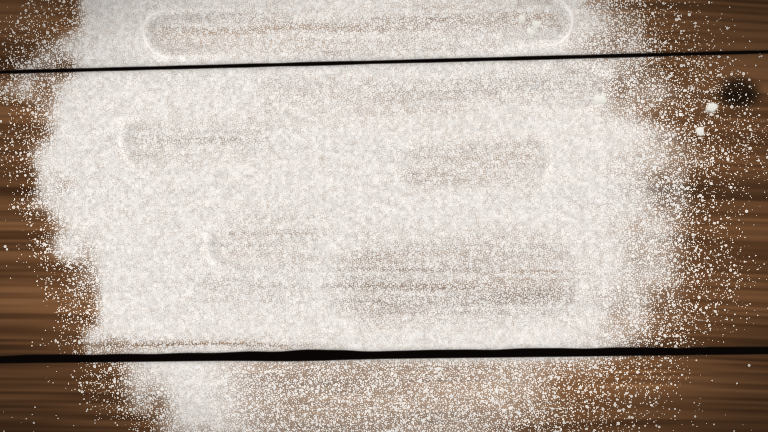
Give the GLSL for this texture, as a Shadertoy shader.

```glsl
// White flour dusted over three dark wooden planks, with finger smears.
// A density field sets a soft film and the odds of round grains in several
// turned grids; smears are rounded boxes that thin it and pile up ridges.

const vec3 WOOD_DARK = vec3(0.25, 0.16, 0.095);
const vec3 WOOD_LIGHT = vec3(0.60, 0.42, 0.275);
const vec3 FLOUR = vec3(0.965, 0.948, 0.928);
const vec3 GAP_COLOR = vec3(0.035, 0.025, 0.02);
const float FILM_OPACITY = 0.88;
const float GRAIN_SCALE = 88.0;   // coarsest grain cells per canvas height
const int GRAIN_LAYERS = 5;
const int SMEARS = 7;

// Smears: centre and half size; then side of ridge (0 = both), ridge, thinning
const vec4 SMEAR_BOX[SMEARS] = vec4[](
    vec4(0.83, 0.935, 0.50, 0.060), vec4(1.00, 0.785, 0.41, 0.060),
    vec4(0.46, 0.675, 0.19, 0.055), vec4(1.10, 0.620, 0.18, 0.070),
    vec4(1.06, 0.355, 0.30, 0.115), vec4(0.62, 0.435, 0.14, 0.080),
    vec4(0.58, 0.320, 0.14, 0.050));
const vec3 SMEAR_STYLE[SMEARS] = vec3[](
    vec3(0.0, 1.0, 0.22), vec3(1.0, 0.5, 0.13), vec3(-1.0, 0.9, 0.13),
    vec3(1.0, 0.7, 0.15), vec3(1.0, 0.3, 0.22), vec3(-1.0, 0.9, 0.10),
    vec3(-1.0, 0.4, 0.10));

// Lumps of flour: centre and radius
const vec3 LUMPS[6] = vec3[](
    vec3(1.207, 0.957, 0.009), vec3(1.242, 0.943, 0.010), vec3(1.228, 0.926, 0.008),
    vec3(1.389, 0.770, 0.012), vec3(1.648, 0.750, 0.013), vec3(1.620, 0.697, 0.011));

float hash(vec2 p) {
    return fract(sin(dot(p, vec2(127.1, 311.7))) * 43758.5);
}

float noise(vec2 p) {
    vec2 i = floor(p), f = fract(p);
    f = f * f * (3.0 - 2.0 * f);
    return mix(mix(hash(i), hash(i + vec2(1, 0)), f.x),
               mix(hash(i + vec2(0, 1)), hash(i + vec2(1, 1)), f.x), f.y);
}

float fbm(vec2 p) {
    float sum = 0.0, amp = 0.5;
    for (int i = 0; i < 4; i++) {
        sum += amp * noise(p);
        p = p * 2.03 + 17.3;
        amp *= 0.5;
    }
    return sum / 0.9375;
}

float roundBox(vec2 p, vec2 halfSize) {
    float r = min(halfSize.x, halfSize.y);
    return length(max(abs(p) - halfSize + r, 0.0)) - r;
}

vec3 wood(vec2 p) {
    float y = p.y + 0.03 * noise(p * vec2(2.0, 4.0));
    float broad = fbm(vec2(p.x * 1.6, y * 16.0));
    float fine = noise(vec2(p.x * 4.0, y * 150.0));
    vec3 col = mix(WOOD_DARK, WOOD_LIGHT, clamp(broad * 0.8 + fine * 0.45 - 0.18, 0.0, 1.0));
    float knot = length((p - vec2(1.71, 0.785)) / vec2(0.055, 0.04));
    float stain = exp(-pow((p.y - 0.555) / 0.025, 2.0)) * smoothstep(1.3, 1.6, p.x);
    return col * (1.0 - 0.65 * smoothstep(1.2, 0.4, knot)) * (1.0 - 0.6 * stain * broad);
}

// Heap of flour: quick fade at the left, long fade at the right
float spread(vec2 p) {
    float wobble = 0.16 * (fbm(p * 6.0) - 0.5) + 0.1 * (noise(p * 19.0) - 0.5);
    float left = 0.045 + 0.5 * pow(p.y - 0.72, 2.0);
    float right = 1.77 - 0.7 * pow(p.y - 0.6, 2.0);
    float d = smoothstep(left - 0.1, left + 0.18, p.x + wobble)
            * (1.0 - smoothstep(right - 0.48, right + 0.08, p.x + wobble));
    float patchLeft = exp(-pow((p.x - 0.42) / 0.13, 2.0));
    float lowPlank = smoothstep(0.19, 0.15, p.y);
    return d * mix(1.0, 0.62 + 0.33 * patchLeft, lowPlank);
}

// Chance-based round grains; each layer is finer and turned
float grains(vec2 p, float density, float px) {
    float bare = 1.0, scale = GRAIN_SCALE;
    for (int i = 0; i < GRAIN_LAYERS; i++) {
        float turn = 0.45 + 1.1 * float(i);
        vec2 q = mat2(cos(turn), sin(turn), -sin(turn), cos(turn)) * p * scale + float(i) * 31.7;
        vec2 id = floor(q);
        vec2 middle = 0.5 + 0.36 * (vec2(hash(id + 3.1), hash(id + 7.7)) - 0.5);
        float radius = mix(0.15, 0.36, hash(id + 12.9));
        float soft = px * scale * 0.6;
        float disc = 1.0 - smoothstep(radius - soft, radius + soft, length(q - id - middle));
        bare *= 1.0 - 0.9 * disc * step(hash(id), density * (0.35 + 0.15 * float(i)));
        scale *= 1.27;
    }
    return 1.0 - bare;
}

void mainImage(out vec4 fragColor, in vec2 fragCoord) {
    float px = 1.0 / iResolution.y;
    vec2 p = fragCoord * px;
    float density = spread(p);
    float streak = noise(vec2(p.x * 4.0, p.y * 110.0 + noise(p * 6.0)));

    // Smears, their ridges and the shadow inside each ridge
    float thin = 0.0, ridge = 0.0, shadow = 0.0;
    vec2 warped = p + 0.03 * (vec2(noise(p * 8.0), noise(p * 8.0 + 40.0)) - 0.5);
    for (int i = 0; i < SMEARS; i++) {
        vec4 box = SMEAR_BOX[i];
        vec3 style = SMEAR_STYLE[i];
        vec2 q = warped - box.xy;
        q.y -= 0.027 * q.x;
        float d = roundBox(q, box.zw);
        float along = style.x == 0.0 ? abs(q.x) : q.x * style.x;
        float end = smoothstep(0.5, 0.95, along / box.z) * style.y;
        thin = max(thin, style.z * smoothstep(0.03, -0.08, d) * (0.4 + 1.6 * streak));
        ridge = max(ridge, end * exp(-pow(d / 0.009, 2.0)));
        shadow = max(shadow, end * exp(-pow((d + 0.02) / 0.01, 2.0)));
    }
    float scraped = exp(-pow((p.y - 0.197) / 0.016, 2.0)) * smoothstep(0.85, 0.5, p.x);
    thin += 0.75 * scraped * streak;

    // Film and grains over the wood
    float film = FILM_OPACITY * smoothstep(0.3, 0.95, density) * (1.0 - thin);
    film *= 0.88 + 0.2 * noise(p * 150.0);
    float cover = 1.0 - (1.0 - film) * (1.0 - grains(p, density * (1.0 - 0.5 * thin) + 0.008, px));
    cover = max(cover, ridge * smoothstep(0.1, 0.6, density));
    float shade = 0.93 + 0.1 * noise(p * 120.0) + 0.06 * ridge - 0.07 * shadow - 0.12 * thin;
    vec3 col = mix(wood(p), FLOUR * shade, clamp(cover, 0.0, 1.0));

    // Lumps with ragged outline and a shaded lower edge
    for (int i = 0; i < 6; i++) {
        vec2 q = p - LUMPS[i].xy;
        float r = LUMPS[i].z;
        float reach = length(q) + 0.7 * r * (noise(p * 90.0) - 0.5);
        float body = 1.0 - smoothstep(r * 0.6, r * 1.1 + px, reach);
        col = mix(col, vec3(0.97, 0.96, 0.92) * (0.96 + 0.06 * q.y / r), body);
    }

    // Vignette, then gaps between planks
    vec2 v = (fragCoord / iResolution.xy - 0.5) * 2.0;
    col *= 1.0 - 0.28 * smoothstep(0.7, 1.9, dot(v, v));
    float rag = noise(vec2(p.x * 14.0, 3.0)) - 0.5;
    float upper = abs(p.y - 0.833 - 0.0265 * p.x) - 0.0038 - 0.001 * rag;
    float bulge = exp(-pow((p.x - 0.69) / 0.12, 2.0));
    float lower = abs(p.y - 0.168 - 0.012 * p.x - 0.002 * rag) - 0.009 - 0.003 * bulge - 0.002 * rag;
    float gap = min(upper, lower);
    col *= 1.0 - 0.25 * exp(-max(gap, 0.0) / 0.005);
    col = mix(GAP_COLOR, col, smoothstep(-px, px, gap));
    fragColor = vec4(col, 1.0);
}
```
